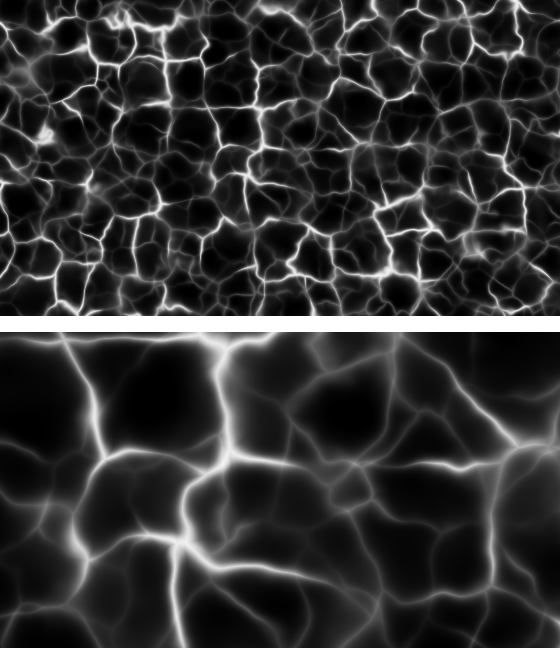
Top, the full canvas; bottom, a detail of the centre.
A Shadertoy shader for this texture:

```glsl
float hash(vec2 p) {
    return fract(sin(dot(p, vec2(127.1, 311.7))) * 43758.5453);
}

float noise(vec2 p) {
    vec2 cell = floor(p), f = fract(p);
    f = f * f * (3.0 - 2.0 * f);
    float low = mix(hash(cell), hash(cell + vec2(1, 0)), f.x);
    float high = mix(hash(cell + vec2(0, 1)), hash(cell + vec2(1, 1)), f.x);
    return mix(low, high, f.y);
}

vec2 wobble(vec2 p) {
    return vec2(noise(p), noise(p + vec2(37.2, 61.7))) - 0.5;
}

// Vector from p to the jittered site of a cell
vec2 toSite(vec2 cell, vec2 p) {
    return cell + 0.08 + 0.84 * vec2(hash(cell), hash(cell + 71.3)) - p;
}

// x is the distance to the nearest cell border, y a halo that peaks at junctions
vec2 cellWeb(vec2 p) {
    vec2 home = floor(p), closest = vec2(9.0);
    float halo = 0.0;
    for (int i = 0; i < 25; i++) {
        vec2 site = toSite(home + vec2(i % 5 - 2, i / 5 - 2), p);
        if (dot(site, site) < dot(closest, closest)) closest = site;
        halo += exp(-5.0 * length(site));
    }
    float border = 9.0;
    for (int i = 0; i < 25; i++) {
        vec2 site = toSite(home + vec2(i % 5 - 2, i / 5 - 2), p);
        vec2 across = site - closest;
        if (dot(across, across) > 1e-5)
            border = min(border, dot(0.5 * (site + closest), normalize(across)));
    }
    return vec2(border, halo * exp(5.0 * length(closest)) - 1.0);
}

// Light focused along bent cell borders, fading in and out along them
float caustic(vec2 p, float sharpness) {
    vec2 bent = p + 0.42 * wobble(p * 1.4) + 0.17 * wobble(p * 3.3 + 9.0)
              + 0.06 * wobble(p * 6.5 + 5.0);
    vec2 web = cellWeb(bent);
    float focus = smoothstep(0.3, 0.88, noise(p * 1.9 + 23.0));
    float filament = exp(-sharpness * web.x / (0.6 + 0.4 * min(web.y, 2.5)));
    float haze = 0.6 + 0.8 * noise(p * 1.1 + 51.0);
    return filament * mix(0.1, 1.0, focus) + 0.11 * min(web.y, 2.5) * haze;
}

void mainImage(out vec4 fragColor, in vec2 fragCoord) {
    vec2 p = fragCoord / iResolution.y * 7.4 + 20.0;

    // Main web with a softer, fainter one behind it
    float light = caustic(p, 25.0);
    light += 0.27 * caustic(mat2(0.8, 0.6, -0.6, 0.8) * p * 1.3 + 40.0, 15.0);

    // Faint smoke between the filaments
    float smoke = noise(p * 1.7 + 3.0 * wobble(p * 0.9));
    light += 0.08 * smoke * smoke - 0.025;

    // Soft shoulder on the highlights
    light = max(light, 0.0);
    light = light < 0.6 ? light : 0.6 + 0.4 * (1.0 - exp((0.6 - light) / 0.4));
    fragColor = vec4(vec3(light), 1.0);
}
```
